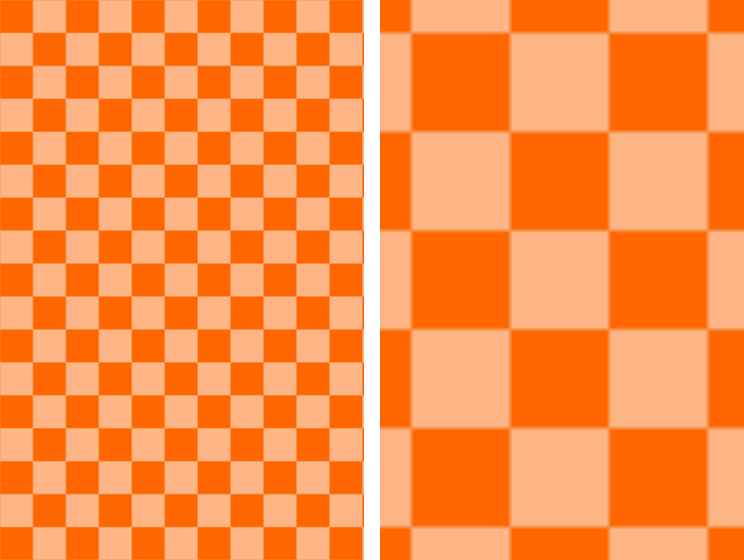
Left: the whole. Right: its middle third, enlarged.
Write a Shadertoy shader that draws this pattern.

```glsl
// Two-tone orange checkerboard of square cells, sized by the canvas height.
// Each axis is a soft square wave; their product picks the colour, and a
// faint dull tint follows the seams between cells.

#define ROWS 17.0
#define SEAM_SOFTNESS 0.025
#define SEAM_REACH 0.055
#define DEEP_ORANGE vec3(1.0, 0.4, 0.0)
#define PALE_ORANGE vec3(1.0, 0.71, 0.52)
#define SEAM_TINT vec3(-0.025, 0.01, 0.02)

// Signed distance to the nearest cell border, positive in even cells
vec2 borderDistance(vec2 p) {
    return 0.5 - abs(mod(p, 2.0) - 0.5 - 2.0 * step(1.5, mod(p, 2.0)));
}

void mainImage(out vec4 fragColor, in vec2 fragCoord) {
    // Cell coordinates, with a deep orange cell in the lower left corner
    vec2 cellPos = fragCoord / iResolution.y * ROWS;
    float pixel = ROWS / iResolution.y;

    // Checker from the product of two softened square waves
    vec2 border = borderDistance(cellPos);
    float softness = max(SEAM_SOFTNESS, 0.5 * pixel);
    vec2 wave = clamp(border / softness, -1.0, 1.0);
    float deep = 0.5 + 0.5 * wave.x * wave.y;
    vec3 colour = mix(PALE_ORANGE, DEEP_ORANGE, deep);

    // Dull tint along the seams, mostly on the pale side
    float nearest = min(abs(border.x), abs(border.y));
    float seam = 1.0 - smoothstep(0.5 * SEAM_REACH, SEAM_REACH, nearest);
    colour += SEAM_TINT * seam * (1.0 - deep * deep);

    fragColor = vec4(clamp(colour, 0.0, 1.0), 1.0);
}
```
